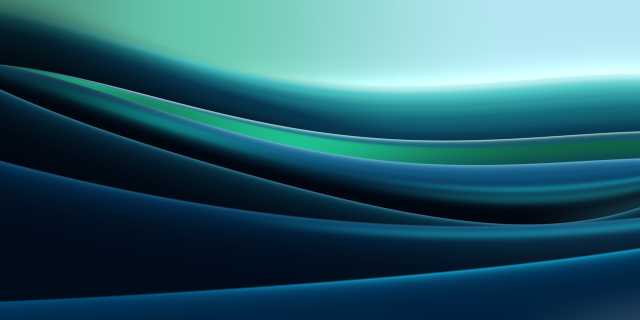
Reproduce this background procedurally as a Shadertoy shader.

```glsl
// Crest heights at the left border, then at each quarter of the width
const float START[6] = float[6](0.995, 0.799, 0.797, 0.721, 0.497, 0.057);
const vec4 CREST[6] = vec4[6](
    vec4(0.852, 0.747, 0.742, 0.771), vec4(0.693, 0.587, 0.562, 0.589),
    vec4(0.656, 0.526, 0.484, 0.505), vec4(0.536, 0.396, 0.305, 0.352),
    vec4(0.385, 0.315, 0.292, 0.320), vec4(0.083, 0.117, 0.161, 0.224));

const vec3 MINT  = vec3(0.40, 0.78, 0.68);
const vec3 SKY   = vec3(0.70, 0.90, 0.94);
const vec3 PALE  = vec3(0.78, 0.97, 0.97);
const vec3 AQUA  = vec3(0.30, 0.78, 0.78);
const vec3 TEAL  = vec3(0.09, 0.47, 0.53);
const vec3 DEEP  = vec3(0.03, 0.23, 0.33);
const vec3 GREEN = vec3(0.12, 0.75, 0.56);
const vec3 BLUE  = vec3(0.05, 0.34, 0.51);
const vec3 NIGHT = vec3(0.004, 0.025, 0.06);
const vec3 RIM   = vec3(0.45, 0.76, 0.88);
const float STREAK_AMOUNT = 0.10;

float hash(float n) { return fract(sin(n * 127.1) * 43758.5); }

float noise(float x) {
    float f = fract(x);
    return mix(hash(floor(x)), hash(floor(x) + 1.0), f * f * (3.0 - 2.0 * f));
}

float bell(float x, float center, float width) {
    float k = (x - center) / width;
    return exp(-k * k);
}

// Falloff below a crest
float fade(float depth, float reach) { return exp(-max(depth, 0.0) / reach); }

// Quartic through five evenly spaced heights, by forward differences
float crest(int i, float x) {
    vec4 h = CREST[i];
    vec4 d1 = h - vec4(START[i], h.xyz);
    vec3 d2 = d1.yzw - d1.xyz;
    vec2 d3 = d2.yz - d2.xy;
    float d4 = d3.y - d3.x, s = 4.0 * x;
    return START[i] + s * (d1.x + (s - 1.0) / 2.0 * (d2.x
         + (s - 2.0) / 3.0 * (d3.x + (s - 3.0) / 4.0 * d4)));
}

vec3 backdrop(float x, float height) {
    vec3 c = mix(MINT, SKY, smoothstep(0.25, 0.8, x));
    c *= mix(0.72, 1.0, smoothstep(0.0, 0.3, x));
    return c + 0.22 * fade(height, 0.035) * smoothstep(0.3, 0.65, x);
}

vec3 topSheet(float x, float t) {
    float k = max(t, 0.0) * mix(1.9, 1.0, smoothstep(0.2, 0.65, x));
    vec3 c = mix(mix(MINT, PALE, smoothstep(0.25, 0.6, x)), AQUA, smoothstep(0.0, 0.25, k));
    c = mix(c, TEAL, smoothstep(0.15, 0.6, k));
    c = mix(c, DEEP, smoothstep(0.5, 1.0, k));
    c = mix(c, NIGHT, 0.65 * smoothstep(0.8, 1.9, k));
    c *= mix(0.45, 1.0, smoothstep(0.0, 0.35, x));
    return c * (1.0 + STREAK_AMOUNT * (noise(t * 14.0 + x) - 0.5));
}

vec3 greenSheet(float x, float t, float depth) {
    float light = 0.5 + 0.5 * bell(x, 0.47, 0.22) + 0.25 * bell(x, 0.13, 0.08);
    vec3 c = mix(TEAL, GREEN, smoothstep(0.08, 0.35, t)) * light;
    c = mix(c, DEEP, 0.55 * smoothstep(0.45, 1.0, t) * smoothstep(0.45, 0.9, x));
    c = mix(c, BLUE, 0.6 * bell(t, 0.2, 0.1));
    return mix(c, PALE, fade(depth, 0.005) * smoothstep(0.0, 0.25, x));
}

vec3 blueSheet(float x, float t, float depth) {
    vec3 c = mix(BLUE * mix(0.45, 1.0, smoothstep(0.1, 0.5, x)), NIGHT, smoothstep(0.1, 0.85, t));
    c += vec3(0.02, 0.32, 0.24) * bell(t, 0.32, 0.2) * bell(x, 0.25, 0.16);
    float right = smoothstep(0.5, 0.85, x);
    c += vec3(0.04, 0.23, 0.21) * right * (bell(t, 0.42, 0.06) + bell(t, 0.58, 0.09));
    c += vec3(0.06, 0.17, 0.17) * smoothstep(0.8, 1.0, x) * smoothstep(0.5, 1.0, t);
    c *= 1.0 + STREAK_AMOUNT * (noise(t * 18.0) - 0.5);
    return mix(c, RIM, fade(depth, 0.010) * mix(0.25, 0.9, smoothstep(0.1, 0.4, x)));
}

vec3 shadowSheet(float x, float depth) {
    vec3 c = NIGHT + vec3(0.02, 0.22, 0.28) * fade(depth, 0.05);
    return mix(c, RIM, 0.55 * fade(depth, 0.005));
}

vec3 lowSheet(float x, float depth) {
    float right = smoothstep(0.45, 1.0, x);
    vec3 c = NIGHT + vec3(0.0, 0.02, 0.04) + vec3(0.005, 0.18, 0.29) * fade(depth, 0.055);
    c += vec3(0.04, 0.08, 0.07) * right * fade(depth, 0.15);
    c += vec3(0.04, 0.24, 0.23) * bell(depth, 0.025, 0.015) * smoothstep(0.3, 0.7, x);
    return mix(c, RIM, 0.3 * fade(depth, 0.006));
}

vec3 floorSheet(float x, float depth) {
    vec3 c = vec3(0.0, 0.12, 0.23) + vec3(0.0, 0.11, 0.17) * fade(depth, 0.06);
    c += 0.13 * smoothstep(0.75, 1.0, x) * smoothstep(0.08, 0.25, depth);
    return c + vec3(0.07, 0.42, 0.42) * fade(depth, 0.014) * mix(0.2, 1.0, smoothstep(0.1, 0.7, x));
}

void mainImage(out vec4 fragColor, in vec2 fragCoord) {
    vec2 uv = fragCoord / iResolution.xy;
    float x = uv.x, edge = 0.8 / iResolution.y;
    float depth[6];
    for (int i = 0; i < 6; i++) depth[i] = crest(i, x) - uv.y;

    // Sheets from back to front; t runs from one crest to the next
    vec3 col = backdrop(x, -depth[0]);
    float soft = mix(0.06, 0.008, smoothstep(0.0, 0.55, x));
    float t = depth[0] / (depth[0] - depth[1]);
    col = mix(col, topSheet(x, t), smoothstep(-soft, soft, depth[0]));
    t = depth[1] / max(depth[1] - depth[2], 0.002);
    col = mix(col, greenSheet(x, t, depth[1]), smoothstep(-edge, edge, depth[1]));
    t = depth[2] / (depth[2] - depth[3]);
    col = mix(col, blueSheet(x, t, depth[2]), smoothstep(-edge, edge, depth[2]));
    col = mix(col, shadowSheet(x, depth[3]), smoothstep(-edge, edge, depth[3]));
    col = mix(col, lowSheet(x, depth[4]), smoothstep(-0.004, 0.004, depth[4]));
    col = mix(col, floorSheet(x, depth[5]), smoothstep(-0.004, 0.004, depth[5]));
    fragColor = vec4(clamp(col, 0.0, 1.0), 1.0);
}
```
